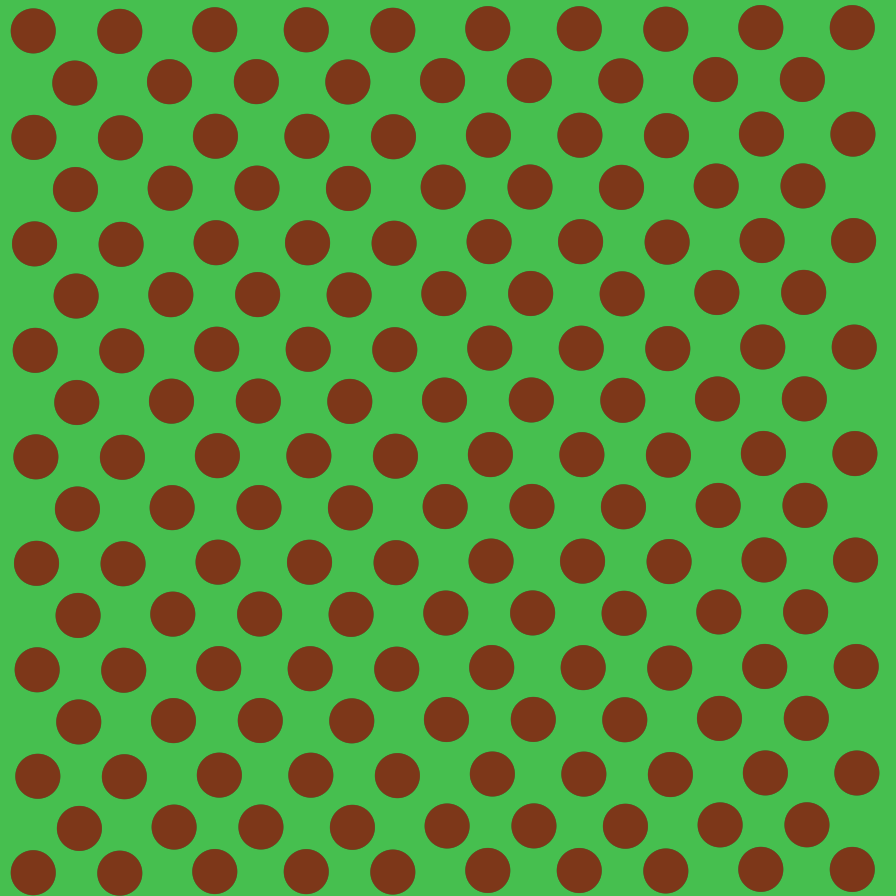
Give the GLSL for this pattern, as a WebGL 2 fragment shader.

```glsl
#version 300 es
precision highp float;

#define DOT_RADIUS 0.0251
#define EDGE_PIXELS 1.3
#define RIM_SHADE 0.107
#define TRIPLET_WIDTH 0.3047
#define PAIR_HEIGHT 0.11884
#define BLOCK_HEIGHT 0.9395
#define ROW_DRIFT 0.00073
#define COLUMN_RISE 0.00122
#define GREEN vec3(0.275, 0.75, 0.31)
#define BROWN vec3(0.49, 0.215, 0.10)

uniform vec2 u_resolution;
out vec4 fragColor;

// Centre of a dot, measured from the upper left corner.
vec2 dotCentre(int row, int column) {
    bool isShifted = row % 2 == 1;
    int pair = row / 2;
    float block = float(pair / 8);
    float pairInBlock = float(pair % 8);
    float triplet = float(column / 3);
    int member = column % 3;

    // Columns come in unevenly spaced threes.
    vec2 start = isShifted ? vec2(0.0835, 0.0927) : vec2(0.0371, 0.0345);
    vec3 stepX = isShifted ? vec3(0.0, 0.1057, 0.2026) : vec3(0.0, 0.0966, 0.2026);
    vec3 stepY = isShifted ? vec3(0.0, -0.0015, -0.0016) : vec3(0.0, 0.0005, -0.0013);

    // Rows drift right inside a block; columns rise slightly to the right.
    vec2 offset = vec2(triplet * TRIPLET_WIDTH + pairInBlock * ROW_DRIFT,
                       pairInBlock * PAIR_HEIGHT + block * BLOCK_HEIGHT
                       - triplet * COLUMN_RISE);
    return start + vec2(stepX[member], stepY[member]) + offset;
}

// Signed distance to the nearest dot edge.
float dotField(vec2 p) {
    float nearest = 1.0;
    for (int row = 0; row < 17; row++) {
        int columns = 10 - row % 2;
        for (int column = 0; column < columns; column++) {
            nearest = min(nearest, distance(p, dotCentre(row, column)));
        }
    }
    return nearest - DOT_RADIUS;
}

void main() {
    vec2 uv = gl_FragCoord.xy / u_resolution;
    vec2 p = vec2(uv.x, 1.0 - uv.y);
    float halfEdge = 0.5 * EDGE_PIXELS / min(u_resolution.x, u_resolution.y);

    float coverage = 1.0 - smoothstep(-halfEdge, halfEdge, dotField(p));

    // The blend darkens a little along the rim.
    float rim = 4.0 * coverage * (1.0 - coverage);
    vec3 color = mix(GREEN, BROWN, coverage) * (1.0 - RIM_SHADE * rim);
    fragColor = vec4(color, 1.0);
}
```
